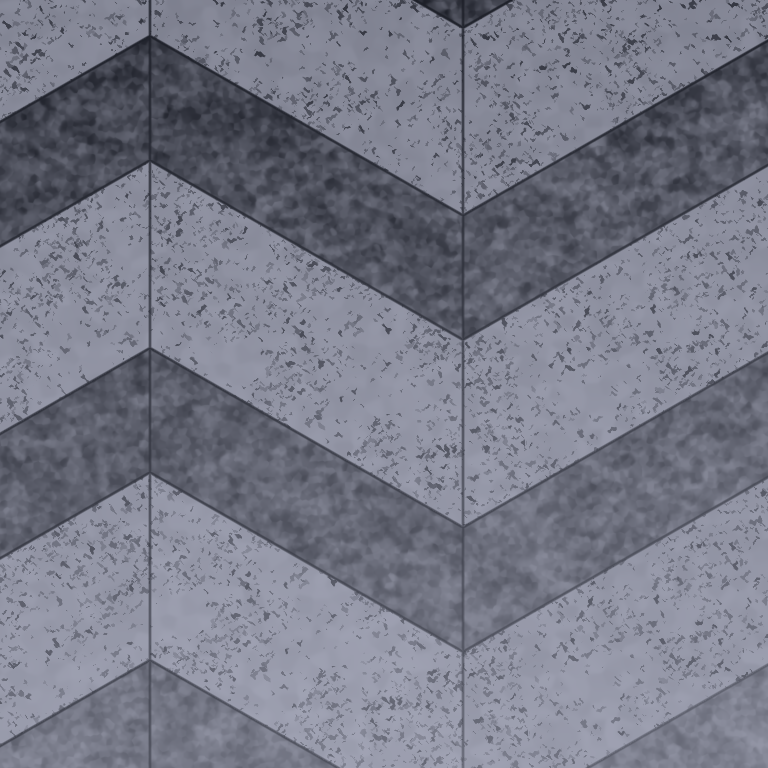
Write a three.js fragment shader that draws this pattern.

```glsl
// Chevron wall of slanted stone tiles: wide speckled pale bands alternate with
// narrow mottled dark bands, split by thin joints. Cellular noise makes the
// flakes and mottling; haze lifts the tones toward the lower right.
varying vec2 vUv;

const float COLUMN_WIDTH = 0.4076;
const float FIRST_JOINT = 0.1953;
const float BAND_PERIOD = 0.4063;
const float DARK_HEIGHT = 0.162;
const float BAND_TOP = 0.0469;
const float SLOPE = 0.573;
const float JOINT_HALF_WIDTH = 0.0017;
const float SOFTNESS = 0.0013;

float hash(vec2 p) {
  return fract(sin(dot(p, vec2(127.1, 311.7))) * 43758.55);
}

vec2 hash2(vec2 p) {
  return vec2(hash(p), hash(p + 37.3));
}

// Cellular noise with neighbouring cell values blended smoothly
float cloud(vec2 p) {
  vec2 cell = floor(p);
  float total = 0.0;
  float weights = 0.0;
  for (int j = -1; j <= 1; j++) {
    for (int i = -1; i <= 1; i++) {
      vec2 id = cell + vec2(float(i), float(j));
      vec2 d = p - id - hash2(id);
      float w = exp(-6.0 * dot(d, d));
      total += w * hash(id + 71.9);
      weights += w;
    }
  }
  return total / weights;
}

// Scattered elongated flakes, one candidate per cell; density is 0 to 1
float flakes(vec2 p, float density) {
  p += 0.13 * sin(p.yx * 5.3 + 1.7) + 0.07 * sin(p.yx * 11.9 + p.xy * 3.1);
  vec2 cell = floor(p);
  float cover = 0.0;
  for (int j = -1; j <= 1; j++) {
    for (int i = -1; i <= 1; i++) {
      vec2 id = cell + vec2(float(i), float(j));
      vec2 d = p - id - hash2(id);
      float angle = 6.2832 * hash(id + 11.3);
      float c = cos(angle);
      float s = sin(angle);
      d = vec2(c * d.x + s * d.y, 2.1 * (c * d.y - s * d.x));
      float size = mix(0.28, 0.68, hash(id + 53.1));
      float shade = mix(0.3, 1.0, hash(id + 91.7));
      float present = step(hash(id + 23.9), density);
      float shape = 1.0 - smoothstep(size - 0.25, size, length(d));
      cover = max(cover, shape * shade * present);
    }
  }
  return cover;
}

// Distance from x to the closest multiple of period
float repeatDistance(float x, float period) {
  return abs(mod(x + 0.5 * period, period) - 0.5 * period);
}

float joint(float dist, float halfWidth) {
  return 1.0 - smoothstep(halfWidth - SOFTNESS, halfWidth + SOFTNESS, dist);
}

float paleStone(vec2 p, float base, float haze) {
  float density = smoothstep(0.2, 0.8, cloud(p * 17.0));
  float coarse = flakes(p * 82.0, 0.2 + 0.5 * density);
  float fine = flakes(p * 145.0 + 9.0, 0.12 + 0.4 * density);
  float specks = max(coarse, 0.75 * fine);
  float grain = 0.04 * (cloud(p * 55.0) - 0.5);
  return base + grain - specks * mix(0.31, 0.2, haze);
}

float darkStone(vec2 p, float base, float haze) {
  float mottle = 0.08 * (cloud(p * 24.0) - 0.5)
    + 0.17 * (cloud(p * 68.0) - 0.5)
    + 0.13 * (cloud(p * 140.0) - 0.5);
  return base + mottle * mix(1.0, 0.5, haze);
}

vec3 slateTint(float tone) {
  return vec3(tone, tone + 0.01, tone * 1.06 + 0.038);
}

void main() {
  float down = 1.0 - vUv.y;
  float x = vUv.x - FIRST_JOINT;
  float haze = clamp(0.75 * down + 0.25 * down * vUv.x, 0.0, 1.0);

  // Zigzag coordinate that steps through the bands
  float slant = down - BAND_TOP - SLOPE * repeatDistance(x, 2.0 * COLUMN_WIDTH);
  float phase = mod(slant, BAND_PERIOD);
  float darkBand = 1.0 - smoothstep(-SOFTNESS, SOFTNESS, phase - DARK_HEIGHT);

  // Each tile gets its own patch of stone and a slight tone shift
  vec2 tile = vec2(floor(x / COLUMN_WIDTH),
    2.0 * floor(slant / BAND_PERIOD) + step(DARK_HEIGHT, phase));
  vec2 grainUv = vUv + 3.0 * hash2(tile + 5.0);
  float shift = 0.018 * (hash(tile + 17.0) - 0.5);
  float pale = paleStone(grainUv, 0.515 + 0.095 * down + shift, haze);
  float dark = darkStone(grainUv, 0.225 + 0.23 * down + 0.05 * vUv.x + shift, haze);
  float tone = mix(pale, dark, darkBand);

  // Joints fade with the haze
  float edge = min(repeatDistance(slant, BAND_PERIOD),
    repeatDistance(slant - DARK_HEIGHT, BAND_PERIOD));
  float lines = max(joint(edge / length(vec2(1.0, SLOPE)), JOINT_HALF_WIDTH),
    0.85 * joint(repeatDistance(x, COLUMN_WIDTH), JOINT_HALF_WIDTH));
  float jointTone = 0.11 + 0.11 * down + 0.14 * down * vUv.x;
  tone = mix(tone, jointTone, lines * mix(0.95, 0.7, haze));

  gl_FragColor = vec4(slateTint(tone), 1.0);
}
```
